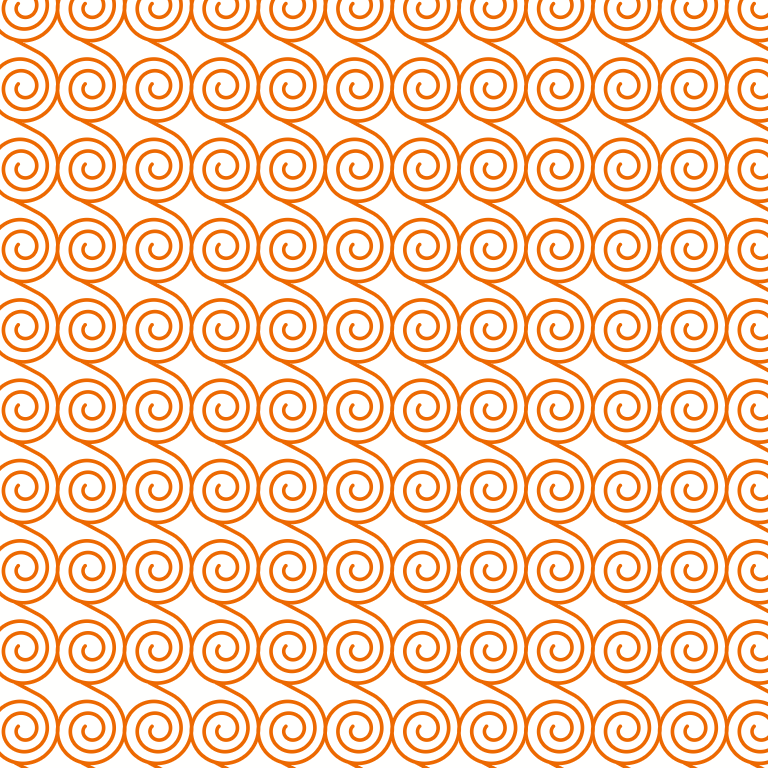
A WebGL 2 fragment shader for this pattern:

```glsl
#version 300 es
precision highp float;
// Rows of orange spirals, each linked by a tail to the spiral above, on white.

uniform vec2 u_resolution;
out vec4 fragColor;

const float TAU = 6.2831853;
const float CANVAS_UNITS = 1152.0;          // design units along the canvas side
const vec2 PERIOD = vec2(100.35, 120.45);   // spacing of the spirals
const vec2 ORIGIN = vec2(437.2, 660.0);     // centre of one spiral
const float HALF_WIDTH = 2.75;              // half the line width
const float FIRST_TURN = -0.08;
const float LAST_TURN = 2.68;
const vec2 TAIL_END = vec2(-13.2, 70.6);

const vec3 PAPER = vec3(1.0, 1.0, 0.995);
const vec3 ORANGE = vec3(0.93, 0.41, 0.005);

// The spiral centre drifts left as the turns grow.
vec2 spiralCentre(float turn) {
    return vec2(-1.7 * turn, 0.0);
}

// Point on the spiral; whole turns lie at the left, running counterclockwise.
vec2 spiralPoint(float turn) {
    float angle = TAU * (turn + 0.5);
    float radius = 11.2 + 17.6 * turn;
    return spiralCentre(turn) + radius * vec2(cos(angle), sin(angle));
}

float segmentDistance(vec2 p, vec2 a, vec2 b) {
    vec2 ab = b - a;
    float along = clamp(dot(p - a, ab) / dot(ab, ab), 0.0, 1.0);
    return length(p - a - along * ab);
}

// Nearest distance over all windings, with round ends.
float spiralDistance(vec2 p) {
    float nearest = 1e5;
    for (int winding = -1; winding <= 2; winding++) {
        float turn = float(winding) + 0.5;
        for (int i = 0; i < 3; i++) {
            vec2 v = p - spiralCentre(turn);
            float seen = atan(v.y, v.x) / TAU + 0.5;
            turn = seen + (i == 0 ? float(winding) : round(turn - seen));
        }
        turn = clamp(turn, FIRST_TURN, LAST_TURN);
        nearest = min(nearest, distance(p, spiralPoint(turn)));
    }
    return nearest;
}

// Spiral and its linking tail.
float motifDistance(vec2 p) {
    float tail = segmentDistance(p, spiralPoint(LAST_TURN), TAIL_END);
    return min(spiralDistance(p), tail);
}

// Overlapping motifs from the neighbouring cells.
float patternDistance(vec2 p) {
    vec2 local = p - PERIOD * round(p / PERIOD);
    float nearest = 1e5;
    for (int y = -1; y <= 1; y++) {
        for (int x = -1; x <= 1; x++) {
            vec2 offset = PERIOD * vec2(x, y);
            nearest = min(nearest, motifDistance(local - offset));
        }
    }
    return nearest;
}

void main() {
    float pixel = CANVAS_UNITS / min(u_resolution.x, u_resolution.y);
    vec2 p = gl_FragCoord.xy * pixel - ORIGIN;
    float edge = patternDistance(p) - HALF_WIDTH;
    float ink = clamp(0.5 - edge / pixel, 0.0, 1.0);
    fragColor = vec4(mix(PAPER, ORANGE, ink), 1.0);
}
```
